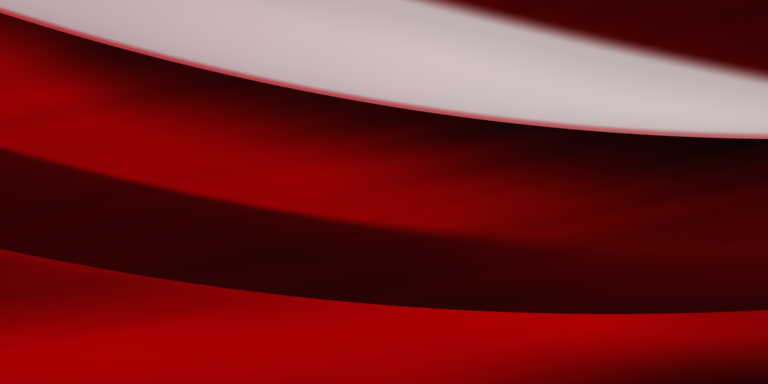
A WebGL 1 fragment shader for this background:

```glsl
precision highp float;
uniform vec2 u_resolution;

vec2 gradient(vec2 cell) {
  float a = 6.2832 * fract(sin(dot(cell, vec2(127.1, 311.7))) * 437.585);
  return vec2(cos(a), sin(a));
}

float gradientNoise(vec2 p) {
  vec2 i = floor(p), f = fract(p);
  vec2 w = f * f * f * (f * (f * 6.0 - 15.0) + 10.0);
  float a = dot(gradient(i), f);
  float b = dot(gradient(i + vec2(1, 0)), f - vec2(1, 0));
  float c = dot(gradient(i + vec2(0, 1)), f - vec2(0, 1));
  float d = dot(gradient(i + vec2(1, 1)), f - vec2(1, 1));
  return mix(mix(a, b, w.x), mix(c, d, w.x), w.y);
}

// Height of a parabolic fold at x
float fold(float x, float start, float slope, float bend) {
  return start + x * (slope + bend * x);
}

// Coverage above an edge, from the signed distance d
float above(float d, float softness) {
  return smoothstep(-softness, softness, d);
}

// Deep red of a given strength
vec3 red(float strength) {
  return vec3(strength, 0.012 * (1.0 - strength), 0.013);
}

void main() {
  vec2 p = gl_FragCoord.xy / u_resolution;
  float edge = max(0.0025, 0.8 / u_resolution.y);

  // Signed heights above the four folds
  float silkLow = p.y - fold(p.x, 0.967, -0.637, 0.308);
  float silkTop = p.y - fold(p.x - 0.56, 1.0, -0.52, 0.13);
  float bandTop = p.y - fold(p.x, 0.617, -0.562, 0.3);
  float bandLow = p.y - fold(p.x, 0.352, -0.425, 0.266);

  // Fine diagonal streaks in the cloth
  float streaks = gradientNoise(vec2(p.x * 2.5 + p.y, (p.y - 0.38 * p.x) * 17.0));
  streaks += 0.5 * gradientNoise(vec2(p.x * 4.0, (p.y - 0.42 * p.x) * 38.0));

  // Bottom sheet with a bright sweep and a dark right corner
  float sweep = p.y - fold(p.x, 0.065, 0.21, -0.12);
  float glow = sweep > 0.0 ? exp(-sweep * sweep * 75.0) : exp(-sweep * sweep * 12.0);
  float sheet = mix(0.36, 0.65, glow) + 0.14 * exp(bandLow * 35.0) * (1.0 - p.x);
  float corner = smoothstep(0.45, 1.0, p.x) * (1.0 - smoothstep(-0.03, 0.15, p.y));
  sheet *= 1.0 - 0.75 * corner;
  sheet *= 1.0 - 0.18 * smoothstep(0.75, 1.05, p.x);
  vec3 color = red(sheet + 0.025 * streaks);

  // Dark band
  float band = 0.17 + 0.08 * exp(-abs(bandTop) * 22.0);
  band += 0.06 * smoothstep(0.45, 0.95, p.x) * smoothstep(0.0, 0.09, bandLow);
  band += 0.03 * (1.0 - smoothstep(0.0, 0.35, p.x));
  color = mix(color, red(band + 0.025 * streaks), above(bandLow, edge));

  // Red fold, shaded below the pale silk and fading to the right
  float depth = silkLow / (silkLow - bandTop);
  float lit = mix(0.16, 0.57, smoothstep(-0.03, 0.72, depth + 0.18 * (1.0 - smoothstep(0.0, 0.2, p.x))));
  lit *= 1.0 - 0.53 * smoothstep(0.35, 0.95, p.x);
  float crease = p.y - 0.432 - 0.44 * (p.x - 0.507);
  lit += 0.06 * above(-crease, 0.012) * exp(min(crease, 0.0) * 14.0)
       * smoothstep(0.47, 0.58, p.x) * (1.0 - smoothstep(0.65, 0.85, p.x));
  float bandBlur = mix(0.012, 0.04, smoothstep(0.3, 1.0, p.x));
  color = mix(color, red(lit + 0.05 * streaks), above(bandTop, bandBlur));

  // Pale silk with a warm rim
  float sheen = gradientNoise(vec2(p.x * 2.0, silkLow * 8.0));
  vec3 silk = mix(vec3(0.76, 0.67, 0.68), vec3(0.83, 0.77, 0.77), smoothstep(0.05, 0.7, p.x));
  silk *= 1.0 - 0.1 * smoothstep(-0.16, 0.0, silkTop) + 0.03 * sheen;
  silk *= 1.0 - 0.12 * exp(-silkLow * 28.0);
  float rim = 1.0 - smoothstep(0.004, 0.02, silkLow);
  silk = mix(silk, vec3(0.72, 0.16, 0.2), rim * mix(0.9, 0.55, p.x));
  color = mix(color, silk, above(silkLow, edge));

  // Dark cloth over the upper right, with a blurred hem
  float cloth = 0.2 + 0.13 * exp(-max(silkTop, 0.0) * 16.0) * (1.15 - 0.5 * p.x);
  color = mix(color, red(cloth + 0.035 * streaks), above(silkTop, 0.028));

  gl_FragColor = vec4(clamp(color, 0.0, 1.0), 1.0);
}
```
